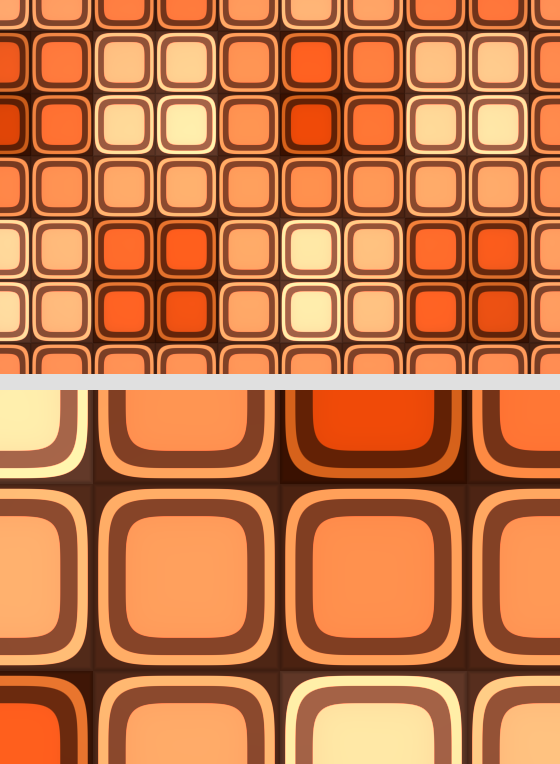
Top: the whole. Bottom: its middle third, enlarged.
Reproduce this pattern procedurally as a WebGL 1 fragment shader.

```glsl
precision highp float;
// Retro wall of nested rounded tiles: each cell holds a face, a brown ring and a bright rim.
// The tiles are superellipses in a square grid; a product of two cosine waves, sampled
// once per cell, shifts every layer from deep orange to cream.

uniform vec2 u_resolution;

#define ROWS 6.0               // cells down the canvas
#define GRID_CENTER vec2(4.5, 3.0)
#define SQUARENESS 5.0         // superellipse exponent
#define RIM_SIZE 0.472         // half widths, in cells
#define RING_SIZE 0.418
#define FACE_SIZE 0.325
#define WAVE_PERIOD vec2(5.0, 5.7)
#define WAVE_PEAK vec2(0.14, 4.25)
#define TONE_RANGE 0.28
#define VIGNETTE 0.07

const float TAU = 6.283185;
const vec3 GAP_COLOR  = vec3(0.31, 0.15, 0.085);
const vec3 RIM_COLOR  = vec3(1.15, 0.69, 0.41);
const vec3 RING_COLOR = vec3(0.53, 0.27, 0.16);
const vec3 FACE_COLOR = vec3(1.28, 0.63, 0.37);

// Radius of the superellipse through p, measured along an axis.
float squircleRadius(vec2 p) {
  vec2 a = pow(abs(p) + 1e-4, vec2(SQUARENESS));
  return pow(a.x + a.y, 1.0 / SQUARENESS);
}

// Smooth coverage of the region where radius is below size.
float inside(float radius, float size, float pixel) {
  return 1.0 - smoothstep(size - 0.7 * pixel, size + 0.7 * pixel, radius);
}

// Tone of a cell, from -1 (deep) to 1 (pale).
float cellTone(vec2 cell) {
  vec2 wave = cos(TAU * (cell - WAVE_PEAK) / WAVE_PERIOD);
  return -wave.x * wave.y;
}

// Lighter layers respond more strongly to the tone.
vec3 toned(vec3 color, float tone) {
  return color + tone * TONE_RANGE * color.r;
}

void main() {
  vec2 centered = gl_FragCoord.xy - 0.5 * u_resolution;
  float pixel = ROWS / u_resolution.y;
  vec2 grid = centered * pixel + GRID_CENTER;
  vec2 cell = floor(grid + 0.5);
  vec2 p = grid - cell;
  float tone = cellTone(cell);
  float radius = squircleRadius(p);

  // Gap, with a faint seam along the cell border
  float border = max(abs(p.x), abs(p.y));
  float seam = smoothstep(0.475, 0.5, border);
  vec3 color = toned(GAP_COLOR, tone) * (1.0 - 0.2 * seam);

  // Nested layers, from the outside in
  color = mix(color, toned(RIM_COLOR, tone), inside(radius, RIM_SIZE, pixel));
  color = mix(color, toned(RING_COLOR, tone), inside(radius, RING_SIZE, pixel));
  float faceShade = 1.01 - 0.04 * pow(min(radius / FACE_SIZE, 1.0), 4.0);
  vec3 face = toned(FACE_COLOR, tone) * faceShade;
  color = mix(color, face, inside(radius, FACE_SIZE, pixel));

  // Gentle darkening toward the canvas edges
  vec2 q = 2.0 * centered / u_resolution;
  color *= 1.0 - VIGNETTE * dot(q, q);
  gl_FragColor = vec4(clamp(color, 0.0, 1.0), 1.0);
}
```
